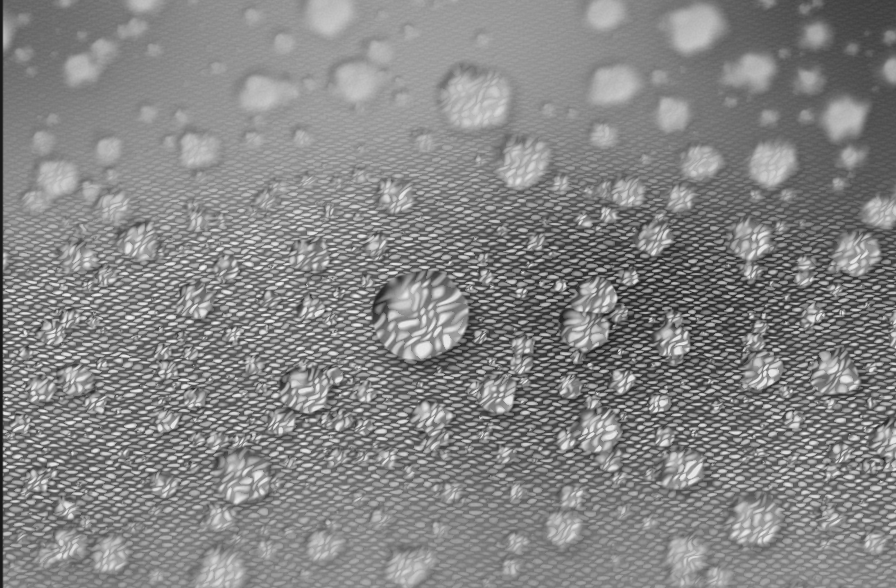
This texture is drawn by a Shadertoy shader. Its source:

```glsl
// Water beads on a grey woven cloth, seen at a low angle with shallow focus.
// A loose pattern of slanted threads forms the cloth; jittered grids scatter the
// beads, each an uneven soft disc with a magnified weave and a small shadow.

const vec2 BIG_BEAD = vec2(0.714, 0.464);
const vec2 FAR_BEAD = vec2(0.804, 0.835);
const vec2 LIGHT_SIDE = vec2(0.53, -0.85);

vec2 hash2(vec2 p) {
    vec3 q = fract(p.xyx * vec3(0.1031, 0.1030, 0.0973));
    q += dot(q, q.yzx + 33.33);
    return fract((q.xx + q.yz) * q.zy);
}

float cornerSlope(vec2 cell, vec2 offset) {
    return dot(hash2(cell) * 2.0 - 1.0, offset);
}

// Gradient noise, roughly -0.7 to 0.7
float gradientNoise(vec2 p) {
    vec2 i = floor(p), f = fract(p);
    vec2 u = f * f * f * (f * (f * 6.0 - 15.0) + 10.0);
    vec2 e = vec2(1.0, 0.0);
    float low = mix(cornerSlope(i, f), cornerSlope(i + e, f - e), u.x);
    float high = mix(cornerSlope(i + e.yx, f - e.yx), cornerSlope(i + 1.0, f - 1.0), u.x);
    return mix(low, high, u.y);
}

vec2 rotate(vec2 p, float angle) {
    float c = cos(angle), s = sin(angle);
    return vec2(c * p.x + s * p.y, c * p.y - s * p.x);
}

float disc(float dist, float soft) {
    return 1.0 - smoothstep(1.0 - soft, 1.0 + soft, dist);
}

// Uneven slanted threads in staggered rows: 0 in the gaps, about 1 on top
float weave(vec2 p, float pitch, float angle, float unevenness) {
    vec2 q = rotate(p, angle) / (pitch * vec2(1.0, 0.7));
    q += unevenness * vec2(gradientNoise(q * 0.6), gradientNoise(q * 0.6 + 31.0));
    float row = floor(q.y);
    q.x += 0.5 * mod(row, 2.0);
    vec2 f = fract(q) - 0.5;
    f.y -= 0.55 * f.x;
    vec2 pull = hash2(vec2(floor(q.x), row));
    float size = length(f * vec2(0.85, 1.25)) + 0.14 * (pull.y - 0.5);
    return (1.0 - smoothstep(0.12, 0.6, size)) * (0.7 + 0.55 * pull.x);
}

// 0 along the sharp band, rising towards the far and near edges
float defocus(vec2 p) {
    float depth = p.y - 0.41 - 0.06 * sin(p.x * 3.0 - 0.8);
    return smoothstep(0.03, 0.5, depth) + 0.5 * smoothstep(0.12, 0.42, -depth);
}

float clothTone(vec2 p, float blur) {
    vec2 valley = (p - vec2(1.16, 0.5)) / vec2(0.5, 0.26);
    vec2 ridge = (p - vec2(0.7, 0.8)) / vec2(0.45, 0.25);
    float tone = 0.55 + 0.09 * gradientNoise(p * 2.6);
    tone -= 0.17 * exp(-dot(valley, valley));
    tone += 0.08 * exp(-dot(ridge, ridge));
    tone -= 0.3 * (1.0 - smoothstep(0.05, 0.6, length(p - vec2(1.56, 1.04))));
    tone -= 0.13 * (1.0 - smoothstep(0.0, 0.4, length(p - vec2(0.0, 1.0))));
    vec2 q = p * vec2(1.0, 1.0 + 0.25 * p.y);
    q += 0.03 * vec2(gradientNoise(p * 2.5), gradientNoise(p * 2.5 + 9.0));
    float sharpness = exp(-6.0 * blur * blur) * 0.95 + 0.05;
    return tone + (weave(q, 0.0165, -0.4, 0.5) - 0.44) * 0.46 * sharpness;
}

// Lays one bead over the tone below it
float addBead(float tone, vec2 p, vec2 centre, float radius, float blur) {
    vec2 d = (p - centre) / radius;
    if (dot(d, d) > 6.0) return tone;
    float spread = 0.015 * blur / radius;
    float soft = min(0.003 / radius + spread, 0.85);
    float fade = 1.0 / (1.0 + 0.6 * spread * spread);
    float wobble = gradientNoise(d * 1.2 + centre * 60.0);
    float uneven = mix(0.5, 0.15, smoothstep(0.02, 0.08, radius));
    float dist = length(d * vec2(0.96, 1.05)) + uneven * wobble;
    float side = dot(d, LIGHT_SIDE);

    // Contact shadow below and to the right
    float shadow = disc(dist - 0.2 * side, min(soft + 0.2, 0.85));
    tone *= 1.0 - 0.42 * shadow * fade * (1.0 - 0.7 * min(blur, 1.0));

    // Magnified threads broken by patches of light and dark
    vec2 bent = (p - centre) * (1.0 - 0.15 * dot(d, d)) + centre;
    float pitch = 0.011 + 0.15 * radius;
    float threads = weave(bent, pitch, 0.35, 1.1);
    threads += 0.55 * gradientNoise(bent / pitch * 0.65 + 17.0);
    float body = mix(0.74, mix(0.47, 0.86, threads), exp(-4.0 * blur * blur));

    // Dark upper rim, pale lower side and a flat glint
    body += 0.08 * side;
    body -= 0.2 * smoothstep(0.4, 1.0, dist) * (1.0 - smoothstep(-0.8, 0.4, side));
    float glint = 1.0 - smoothstep(0.15, 0.5, length(d - vec2(-0.3, 0.36)) + 0.3 * wobble);
    body = mix(body, 0.87, 0.55 * glint * (1.0 - 0.6 * min(blur, 1.0)));
    return mix(tone, clamp(body, 0.15, 0.9), disc(dist, soft) * fade);
}

// One bead per chosen cell; radii are fractions of the spacing
float scatterBeads(float tone, vec2 p, float spacing, vec2 radii, float share, float seed) {
    vec2 home = floor(p / spacing);
    for (int k = 0; k < 9; k++) {
        vec2 cell = home + vec2(k % 3 - 1, k / 3 - 1);
        vec2 pick = hash2(cell + seed);
        vec2 centre = (cell + 0.12 + 0.76 * hash2(cell + seed + 47.0)) * spacing;
        float radius = spacing * mix(radii.x, radii.y, pick.y * pick.y);
        bool clear = length(centre - BIG_BEAD) > 0.09 + radius
                  && length(centre - FAR_BEAD) > 0.07 + radius;
        if (pick.x < share && clear)
            tone = addBead(tone, p, centre, radius, defocus(centre));
    }
    return tone;
}

void mainImage(out vec4 fragColor, in vec2 fragCoord) {
    vec2 p = fragCoord / iResolution.y;
    float tone = clothTone(p, defocus(p));

    // Beads from specks to large drops
    tone = scatterBeads(tone, p, 0.028, vec2(0.11, 0.22), 0.25, 11.0);
    tone = scatterBeads(tone, p, 0.06, vec2(0.15, 0.27), 0.42, 83.0);
    tone = scatterBeads(tone, p, 0.1, vec2(0.17, 0.26), 0.6, 151.0);
    tone = scatterBeads(tone, p, 0.155, vec2(0.19, 0.3), 0.72, 229.0);
    tone = addBead(tone, p, FAR_BEAD, 0.058, 0.6);
    tone = addBead(tone, p, BIG_BEAD, 0.08, 0.0);

    // Fine grain and the dark strip at the left edge
    tone += 0.03 * gradientNoise(p * 260.0);
    tone = mix(0.1, tone, smoothstep(0.003, 0.007, p.x));
    fragColor = vec4(vec3(clamp(tone, 0.0, 1.0)), 1.0);
}
```
